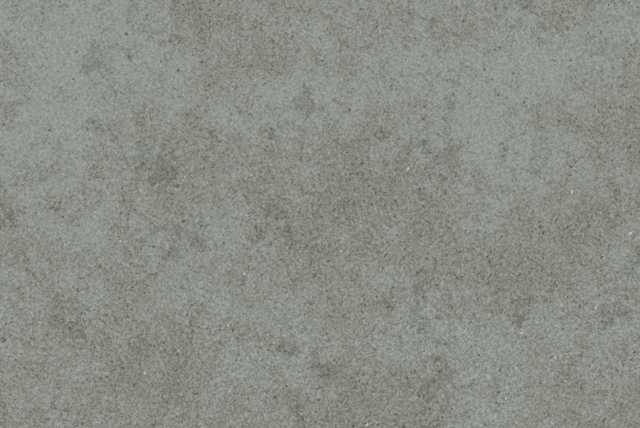
A Shadertoy shader for this texture:

```glsl
// Weathered grey-green concrete with brown stains, fine grit, pits and stone chips.

const vec3 CLEAN_CEMENT = vec3(0.578, 0.602, 0.582);
const vec3 BROWN_STAIN  = vec3(0.520, 0.518, 0.482);
const vec3 PIT_COLOR    = vec3(0.300, 0.295, 0.285);
const vec3 PALE_CHIP    = vec3(0.800, 0.800, 0.770);
const vec3 TAN_CHIP     = vec3(0.620, 0.560, 0.460);

// Integer hash of a lattice cell, two values in 0..1.
vec2 hash2(vec2 cell, float seed) {
    uvec2 q = uvec2(ivec2(cell) + ivec2(4096)) * uvec2(1597334673u, 3812015801u);
    uint n = (q.x ^ q.y ^ (uint(seed) * 2654435769u)) * 1597334673u;
    n = (n ^ (n >> 15)) * 2246822519u;
    n ^= n >> 13;
    return vec2(n & 65535u, n >> 16) / 65535.0;
}

vec2 gradient(vec2 cell, float seed) {
    float angle = 6.28318 * hash2(cell, seed).x;
    return vec2(cos(angle), sin(angle));
}

// Gradient noise, about -0.7..0.7.
float gradientNoise(vec2 p, float seed) {
    vec2 i = floor(p), f = fract(p);
    vec2 u = f * f * f * (f * (f * 6.0 - 15.0) + 10.0);
    vec2 e = vec2(1.0, 0.0);
    float a = dot(gradient(i, seed), f);
    float b = dot(gradient(i + e.xy, seed), f - e.xy);
    float c = dot(gradient(i + e.yx, seed), f - e.yx);
    float d = dot(gradient(i + e.xx, seed), f - e.xx);
    return mix(mix(a, b, u.x), mix(c, d, u.x), u.y);
}

vec2 rotate(vec2 p, float angle) {
    float c = cos(angle), s = sin(angle);
    return mat2(c, s, -s, c) * p;
}

float fbm(vec2 p, int octaves, float gain, float seed) {
    float sum = 0.0, amplitude = 1.0;
    for (int i = 0; i < octaves; i++) {
        sum += amplitude * gradientNoise(p, seed + float(i));
        p = 2.0 * rotate(p, 0.64) + 3.7;
        amplitude *= gain;
    }
    return sum;
}

// Ragged flecks, at most one per cell; radius is a fraction of the cell.
float flecks(vec2 p, float cells, float chance, float radius, float seed) {
    vec2 q = p * cells, cell = floor(q);
    vec2 center = 0.3 + 0.4 * hash2(cell, seed);
    vec2 traits = hash2(cell, seed + 1.0);
    vec2 d = rotate(fract(q) - center, 6.28318 * traits.y) * vec2(0.85, 1.25);
    float size = radius * mix(0.4, 1.0, traits.y * traits.y);
    float dist = length(d) + 0.7 * size * gradientNoise(q * 7.0, seed);
    float edge = 0.7 * cells / iResolution.y;
    return step(traits.x, chance) * (1.0 - smoothstep(size - edge, size + edge, dist));
}

void mainImage(out vec4 fragColor, in vec2 fragCoord) {
    vec2 p = fragCoord / iResolution.y;
    float lower = 1.0 - smoothstep(0.1, 0.75, p.y);

    // Soft stains broken up by crumbs down to grain size
    float broad = fbm(p * 3.0, 3, 0.65, 11.0);
    float crumbs = fbm(rotate(p, 0.4) * 20.0, 4, 0.95, 23.0);
    float stain = smoothstep(-0.75, 0.75, 0.72 * broad + 0.58 * crumbs + 0.18 * (lower - 0.4));
    vec3 color = mix(CLEAN_CEMENT, BROWN_STAIN, stain);

    // Darker smudges with speckled edges
    float smudge = fbm(p * vec2(6.5, 5.5) + 7.0, 3, 0.6, 41.0) + 0.30 * crumbs;
    color -= vec3(0.045, 0.047, 0.049) * smoothstep(0.25, 0.75, smudge);

    // Fine grit, stronger where the surface is worn
    float grit = gradientNoise(rotate(p, 0.5) * 190.0, 53.0)
               + 0.7 * gradientNoise(rotate(p, 1.1) * 105.0, 59.0);
    color += grit * mix(0.075, 0.120, max(stain, 0.7 * lower));

    // Pores and brownish specks
    float pores = smoothstep(0.22, 0.55, gradientNoise(rotate(p, 0.8) * 120.0, 61.0));
    color -= vec3(0.100, 0.105, 0.113) * pores * mix(0.40, 1.0, stain);

    // Pits in three sizes
    for (int i = 0; i < 3; i++) {
        float layer = float(i);
        float cells = 32.0 * pow(1.7, layer);
        float chance = mix(0.010, 0.030, lower) * (0.6 + layer * 0.6);
        float pit = flecks(p, cells, chance, 0.16 + 0.04 * layer, 71.0 + 5.0 * layer);
        color = mix(color, PIT_COLOR, 0.60 * pit);
    }

    // Exposed stone chips
    float tanChip = flecks(p + 0.37, 44.0, mix(0.006, 0.024, lower), 0.20, 97.0);
    float paleChip = flecks(p + 0.71, 52.0, mix(0.004, 0.014, lower), 0.20, 103.0);
    color = mix(color, TAN_CHIP, 0.60 * tanChip);
    color = mix(color, PALE_CHIP, 0.80 * paleChip);

    fragColor = vec4(clamp(color, 0.0, 1.0), 1.0);
}
```
